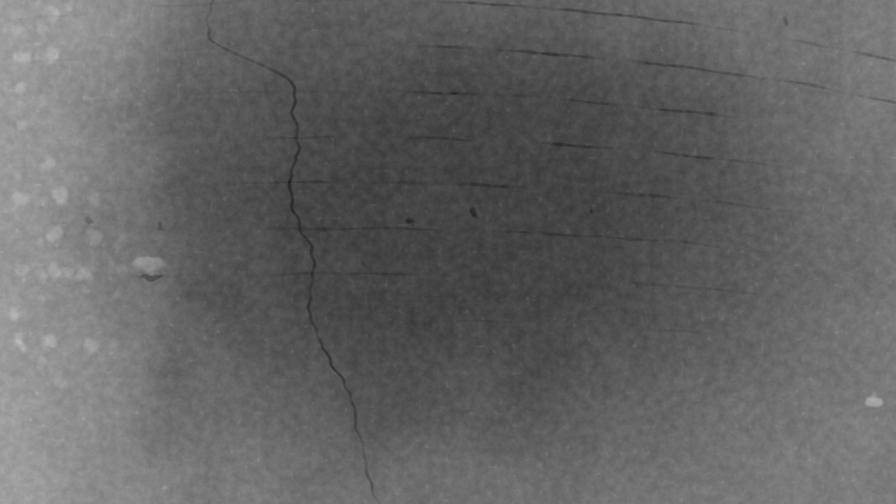
This texture is drawn by a WebGL 2 fragment shader. Its source:

```glsl
#version 300 es
precision highp float;

uniform vec2 u_resolution;
out vec4 fragColor;

vec2 hash2(vec2 cell) {
    vec3 h = fract(cell.xyx * vec3(0.1031, 0.1030, 0.0973));
    h += dot(h, h.yzx + 33.33);
    return fract((h.xx + h.yz) * h.zy);
}

float gradientDot(vec2 cell, vec2 offset) {
    float angle = 6.2832 * hash2(cell).x;
    return dot(vec2(cos(angle), sin(angle)), offset);
}

// Gradient noise, roughly -0.7 to 0.7
float noise(vec2 p) {
    vec2 i = floor(p), f = p - i;
    vec2 w = f * f * f * (f * (f * 6.0 - 15.0) + 10.0);
    vec2 e = vec2(1.0, 0.0);
    float low = mix(gradientDot(i, f), gradientDot(i + e, f - e), w.x);
    float high = mix(gradientDot(i + e.yx, f - e.yx), gradientDot(i + 1.0, f - 1.0), w.x);
    return mix(low, high, w.y);
}

float fbm(vec2 p, int octaves) {
    float sum = 0.0, gain = 1.0;
    for (int i = 0; i < octaves; i++) {
        sum += gain * noise(p);
        p = mat2(1.6, 1.2, -1.2, 1.6) * p + 7.3;
        gain *= 0.6;
    }
    return sum;
}

// Soft round spots, at most one per grid cell
float spots(vec2 p, float scale, float share, float radius, float soft) {
    vec2 cell = floor(p * scale);
    vec2 seed = hash2(cell + 51.0);
    vec2 centre = mix(vec2(0.32), vec2(0.68), hash2(cell + 17.0));
    float size = radius * mix(0.6, 1.1, seed.y);
    float d = length(fract(p * scale) - centre);
    return step(seed.x, share) * (1.0 - smoothstep(size - soft, size + soft, d));
}

float blob(vec2 p, vec2 centre, vec2 radius) {
    return 1.0 - smoothstep(0.55, 1.1, length((p - centre) / radius));
}

float stroke(float d, float halfWidth, float pixel) {
    return 1.0 - smoothstep(halfWidth * 0.3, halfWidth + pixel, abs(d));
}

// Broad shading: dark middle, pale rim, brightest on the left
float baseTone(vec2 p) {
    vec2 q = p + 0.07 * vec2(fbm(p * 3.5, 3), fbm(p * 3.5 + 20.0, 3));
    float rim = length((q - vec2(0.92, 0.57)) / vec2(0.96, 0.68));
    float tone = 0.268 + 0.215 * smoothstep(0.2, 1.1, rim);
    tone += 0.09 * (1.0 - smoothstep(0.0, 0.38, q.x));
    return tone + 0.035 * (1.0 - smoothstep(0.27, 0.36, q.x));
}

// Bowed, broken grooves that weaken downwards
float grooves(vec2 p, float pixel) {
    float sum = 0.0;
    for (int i = 0; i < 8; i++) {
        float k = float(i);
        float bow = (0.1 - 0.007 * k) * (p.x - 0.68) * (p.x - 0.68);
        float y = 1.0 - 0.0905 * k - bow + 0.005 * noise(vec2(p.x * 9.0, k * 5.3));
        float start = mix(0.85, 0.55, smoothstep(1.5, 3.0, k));
        float end = mix(2.2, 1.5, smoothstep(1.0, 2.0, k));
        float span = mix(0.2, 1.0, smoothstep(start - 0.12, start + 0.1, p.x));
        span *= 1.0 - 0.8 * smoothstep(end - 0.15, end + 0.1, p.x);
        float broken = smoothstep(-0.3, 0.25, noise(vec2(p.x * 7.0, k * 3.7 + 0.4)));
        float rough = 0.75 + 0.7 * noise(vec2(p.x * 55.0, k * 9.1));
        float halfWidth = 0.0028 * (1.0 + noise(vec2(p.x * 30.0, k * 2.9)));
        sum += stroke(p.y - y, halfWidth, pixel) * span * broken * rough * (1.0 - 0.105 * k);
    }
    return sum;
}

// Wandering crack running from top to bottom
float crack(vec2 p, float pixel) {
    float fall = max(0.0, 1.0 - p.y / 0.83);
    float x = 0.575 + 0.19 * fall * fall - 0.16 * smoothstep(0.82, 0.93, p.y);
    x += 0.035 * noise(vec2(p.y * 8.0, 2.6)) + 0.01 * noise(vec2(p.y * 38.0, 8.2));
    float slope = mix(1.0, 0.45, smoothstep(0.82, 0.86, p.y) - smoothstep(0.89, 0.93, p.y));
    float strength = 0.65 + 0.8 * noise(vec2(p.y * 16.0, 4.4));
    return stroke((p.x - x) * slope, 0.0034, pixel) * strength;
}

void main() {
    vec2 p = gl_FragCoord.xy / u_resolution.y;
    float pixel = 1.0 / u_resolution.y;
    vec2 ragged = p + 0.012 * vec2(noise(p * 45.0), noise(p * 45.0 + 30.0));
    float tone = baseTone(p);

    // Mottling, grain and pale flecks
    tone += 0.022 * fbm(p * 9.0, 3);
    tone += 0.046 * fbm(p * 52.0, 3);
    tone += 0.05 * smoothstep(0.3, 0.65, noise(p * 75.0 + 11.0));

    // Worn patches on the left
    float worn = (1.0 - smoothstep(0.12, 0.36, p.x)) * smoothstep(0.1, 0.35, p.y);
    tone += 0.085 * worn * spots(ragged, 14.0, 0.55, 0.22, 0.1);
    tone += 0.05 * worn * spots(ragged + 0.37, 21.0, 0.4, 0.22, 0.1);

    // Pale knocks
    tone += 0.16 * blob(ragged, vec2(1.734, 0.204), vec2(0.019));
    tone += 0.13 * blob(ragged, vec2(0.295, 0.477), vec2(0.034, 0.017));
    tone -= 0.12 * blob(ragged, vec2(0.3, 0.452), vec2(0.026, 0.009));

    // Grooves, crack and dark pits
    tone -= 0.125 * grooves(p, pixel);
    tone -= 0.11 * crack(p, pixel);
    tone -= 0.1 * smoothstep(0.3, 0.5, p.y) * spots(ragged, 8.0, 0.1, 0.065, 0.03);

    fragColor = vec4(vec3(clamp(tone, 0.0, 1.0)), 1.0);
}
```
